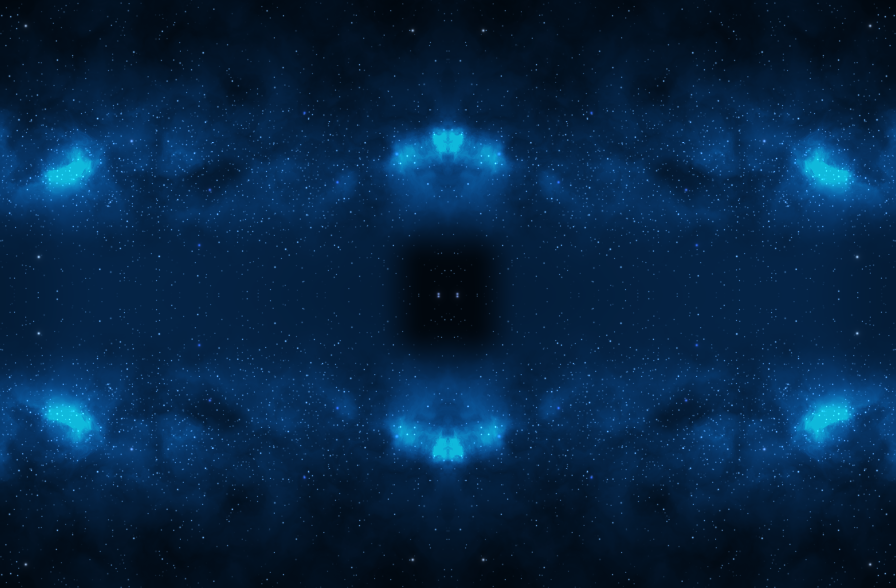
This background is drawn by a Shadertoy shader. Its source:

```glsl
// A deep blue nebula folded into four mirrored quadrants around a dark centre.
// Soft cloud lobes, broken up by warped fractal noise, set one light level that
// a colour curve tints; hashed grids scatter dust and stars over it.

#define FOLD_CENTRE vec2(0.5, 0.498)
#define CLOUD_SCALE 14.0
#define WARP 0.055
#define LOBE_WARP 0.6
#define LOBE_STRETCH 1.6
#define VOID_SIZE vec2(0.04, 0.05)
#define STAR_GAIN 1.0
#define ACCENT_GAIN 0.65

// Lobes: centre x, centre y, radius, strength (negative absorbs light)
const vec4 LOBES[11] = vec4[11](
    vec4(0.00, 0.267, 0.033, 0.50), vec4(0.00, 0.215, 0.055, 0.13),
    vec4(0.09, 0.235, 0.030, 0.20), vec4(0.19, 0.200, 0.032, 0.20),
    vec4(0.28, 0.213, 0.022, 0.34), vec4(0.454, 0.23, 0.026, 0.32),
    vec4(0.545, 0.277, 0.034, 0.42), vec4(0.62, 0.240, 0.050, 0.26),
    vec4(0.69, 0.205, 0.050, 0.24), vec4(0.76, 0.290, 0.024, 0.18),
    vec4(0.390, 0.205, 0.036, -0.24));

// Accent stars: x, y, whiteness
const vec3 ACCENTS[10] = vec3[10](
    vec3(0.188, 0.192, 0.1), vec3(0.244, 0.310, 0.1), vec3(0.405, 0.179, 0.2),
    vec3(0.423, 0.085, 0.1), vec3(0.087, 0.240, 0.1), vec3(0.538, 0.262, 0.6),
    vec3(0.696, 0.065, 1.0), vec3(0.718, 0.458, 0.9), vec3(0.060, 0.450, 0.9),
    vec3(0.016, 0.002, 0.6));

float hash(vec2 p) {
    vec3 h = fract(p.xyx * vec3(0.1031, 0.1030, 0.0973));
    h += dot(h, h.yzx + 33.33);
    return fract((h.x + h.y) * h.z);
}

float noise(vec2 p) {
    vec2 cell = floor(p), f = fract(p);
    f = f * f * (3.0 - 2.0 * f);
    vec2 e = vec2(1.0, 0.0);
    return mix(mix(hash(cell), hash(cell + e), f.x),
               mix(hash(cell + e.yx), hash(cell + e.xx), f.x), f.y);
}

float fbm(vec2 p) {
    float sum = 0.0, amp = 0.5;
    for (int i = 0; i < 6; i++) {
        sum += amp * noise(p);
        p = mat2(1.6, 1.2, -1.2, 1.6) * p + 17.3;
        amp *= 0.53;
    }
    return sum;
}

float bell(float x) { return exp(-x * x); }

// Light level of sky and clouds at folded position q
float nebula(vec2 q) {
    vec2 drift = WARP * (vec2(fbm(q * 19.0), fbm(q * 19.0 + 41.0)) - 0.52);
    float n = fbm((q + drift) * CLOUD_SCALE + 5.0);
    float billow = smoothstep(0.3, 0.74, n);

    // Background falls off upwards and towards the dark centre
    float sky = mix(0.11, 0.28, smoothstep(0.5, 0.2, q.y));
    sky += 0.13 * bell((q.y - 0.215) / 0.085);
    sky *= 1.0 - 0.22 * bell(q.x / 0.34) * bell(q.y / 0.14);
    sky *= 1.0 - 0.25 * smoothstep(0.58, 0.78, q.x) * smoothstep(0.03, 0.13, abs(q.y - 0.22));
    sky *= mix(0.25, 1.0, smoothstep(0.0, 0.085, length(max(q - VOID_SIZE, 0.0))));
    sky *= mix(1.0, 0.35 + 1.2 * n, smoothstep(0.03, 0.2, q.y));

    float cloud = 0.0;
    for (int i = 0; i < LOBES.length(); i++) {
        vec2 d = q + LOBE_WARP * drift - LOBES[i].xy;
        d /= LOBES[i].z * vec2(LOBE_STRETCH, 1.0);
        cloud += LOBES[i].w * exp(-dot(d, d));
    }
    return clamp(sky + cloud * (0.5 + 0.8 * billow), 0.03, 0.86);
}

// One star per chosen grid cell, kept clear of the cell border
float starLayer(vec2 q, float cells, float chance, float radius) {
    vec2 p = q * cells, id = floor(p);
    vec2 spot = 0.25 + 0.5 * vec2(hash(id + 3.7), hash(id + 71.3));
    float d = length(fract(p) - spot) / cells;
    float shine = hash(id + 127.1);
    return step(hash(id + 19.9), chance) * shine * shine * bell(d / radius);
}

void mainImage(out vec4 fragColor, in vec2 fragCoord) {
    vec2 q = abs(fragCoord - FOLD_CENTRE * iResolution.xy) / iResolution.y;

    // Blue leads, green catches up in the brightest gas
    float level = nebula(q);
    vec3 color = vec3(0.07 * level, 0.51 * level + 0.7 * pow(level, 6.0), level);

    // Dust thickens along the cloud band
    float band = bell((q.y - 0.21) / 0.11) * smoothstep(0.05, 0.4, q.x + 0.12);
    float stars = 0.0;
    for (int i = 0; i < 4; i++) {
        float k = float(i);
        float chance = mix(0.09, 0.42, band) / (1.0 + 0.6 * k);
        stars += starLayer(q + 3.1 * k, 150.0 - 33.0 * k, chance, 0.0011 + 0.00015 * k)
               * (0.55 + 0.15 * k);
    }
    color += STAR_GAIN * stars * vec3(0.45, 0.65, 0.85);

    // Accent stars with a small halo
    for (int i = 0; i < ACCENTS.length(); i++) {
        float d = length(q - ACCENTS[i].xy);
        float light = bell(d / 0.0021) + 0.2 * exp(-d / 0.0035);
        color += ACCENT_GAIN * light * mix(vec3(0.15, 0.3, 0.9), vec3(0.8, 0.9, 1.0), ACCENTS[i].z);
    }
    fragColor = vec4(min(color, 1.0), 1.0);
}
```
